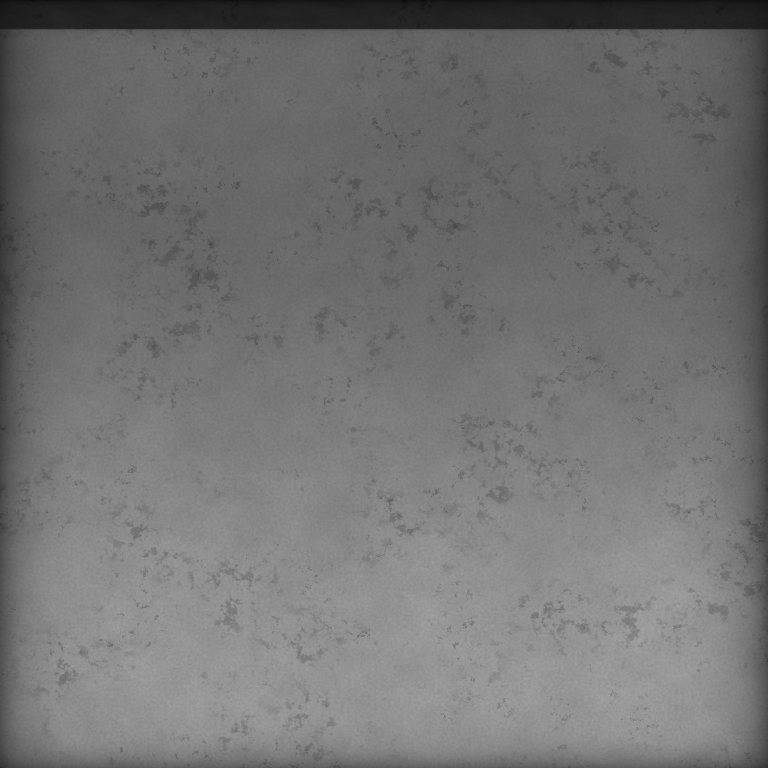
A Shadertoy shader for this texture:

```glsl
const float BAND_EDGE = 0.962;
const float WALL_TOP = 0.405;
const float WALL_BOTTOM = 0.592;
const float BAND_TONE = 0.135;

vec2 hashGradient(vec2 cell) {
    uvec2 q = uvec2(ivec2(cell) + 4096);
    uint h = q.x * 1597334677u ^ q.y * 3812015801u;
    h = (h ^ (h >> 15)) * 2246822519u;
    h ^= h >> 13;
    float angle = float(h & 65535u) / 65536.0 * 6.28318;
    return vec2(cos(angle), sin(angle));
}

float gradientNoise(vec2 p) {
    vec2 i = floor(p), f = p - i;
    vec2 u = f * f * f * (f * (f * 6.0 - 15.0) + 10.0);
    float a = dot(hashGradient(i), f);
    float b = dot(hashGradient(i + vec2(1, 0)), f - vec2(1, 0));
    float c = dot(hashGradient(i + vec2(0, 1)), f - vec2(0, 1));
    float d = dot(hashGradient(i + vec2(1, 1)), f - vec2(1, 1));
    return mix(mix(a, b, u.x), mix(c, d, u.x), u.y);
}

float fbm(vec2 p, int octaves, float gain) {
    float sum = 0.0, amplitude = 1.0;
    for (int i = 0; i < octaves; i++) {
        sum += amplitude * gradientNoise(p);
        p = mat2(1.6, 1.2, -1.2, 1.6) * p + 17.3;
        amplitude *= gain;
    }
    return sum;
}

// Crumbly speckles gathered in loose patches
float speckles(vec2 uv, float scale, float threshold) {
    float patches = smoothstep(-0.1, 0.55, fbm(uv * scale * 0.16 + 5.0, 4, 0.6));
    float crumbs = fbm(uv * scale + 31.0, 4, 0.75);
    return patches * smoothstep(threshold, threshold + 0.5, crumbs);
}

float edgeShade(float distanceToEdge, float width, float strength) {
    return 1.0 - strength * exp(-distanceToEdge / width);
}

float wallTone(vec2 uv) {
    float tone = mix(WALL_BOTTOM, WALL_TOP, smoothstep(0.1, 0.75, uv.y));

    // Broad clouds and softer mottling
    tone *= 1.0 + 0.055 * fbm(uv * 4.0 + 2.0, 3, 0.5);
    tone *= 1.0 + 0.04 * fbm(uv * vec2(17.0, 20.0) + 9.0, 4, 0.65);

    // Stains, from worn patches to small pits
    tone *= 1.0 - 0.17 * speckles(uv * vec2(1.0, 1.1), 42.0, 0.05);
    tone *= 1.0 - 0.20 * speckles(uv + 3.7, 75.0, 0.25);
    float pits = smoothstep(0.42, 0.6, gradientNoise(uv * 95.0 + 50.0));
    tone *= 1.0 - 0.10 * pits * smoothstep(0.0, 0.4, fbm(uv * 9.0 + 60.0, 2, 0.5));

    // Darkened borders, with uneven grime
    float grime = 1.0 + 0.25 * fbm(uv * 12.0 + 40.0, 3, 0.5);
    float side = min(uv.x, 1.0 - uv.x);
    tone *= edgeShade(side, 0.032 * grime, 0.47);
    tone *= edgeShade(uv.y, 0.021 * grime, 0.38);
    return tone * edgeShade(BAND_EDGE - min(uv.y, BAND_EDGE), 0.008, 0.10);
}

float bandTone(vec2 uv) {
    float height = (uv.y - BAND_EDGE) / (1.0 - BAND_EDGE);
    float tone = BAND_TONE * mix(1.06, 0.92, height);
    tone *= 1.0 + 0.12 * fbm(uv * vec2(20.0, 55.0), 4, 0.6);
    tone *= 1.0 - 0.35 * speckles(uv + 8.0, 48.0, 0.15);
    tone *= edgeShade(1.0 - uv.y, 0.004, 0.45);
    return tone * edgeShade(min(uv.x, 1.0 - uv.x), 0.025, 0.25);
}

void mainImage(out vec4 fragColor, in vec2 fragCoord) {
    vec2 uv = fragCoord / iResolution.xy;
    float pixel = 1.0 / iResolution.y;

    float band = smoothstep(BAND_EDGE - pixel, BAND_EDGE + pixel, uv.y);
    float tone = mix(wallTone(uv), bandTone(uv), band);

    // Fine plaster grain
    float grain = gradientNoise(uv * 230.0) + 0.7 * gradientNoise(uv * 390.0 + 70.0);
    tone *= 1.0 + 0.055 * grain;

    fragColor = vec4(vec3(tone), 1.0);
}
```
